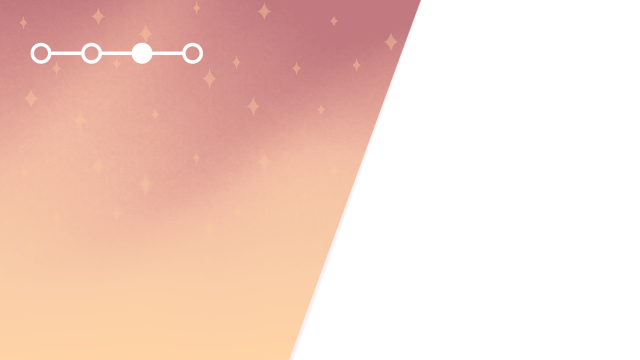
A WebGL 1 fragment shader for this background:

```glsl
precision highp float;
// A dusky peach sky with diagonal light streaks, soft grain and faint four-point
// sparkles, cut by a slanted white panel and topped by a row of linked rings.
// Lengths are in canvas heights; "depth" is the distance down from the top.

uniform vec2 u_resolution;

const vec3 MAUVE = vec3(0.76, 0.48, 0.50);
const vec3 ROSE = vec3(0.87, 0.61, 0.575);
const vec3 PEACH = vec3(0.945, 0.735, 0.64);
const vec3 CREAM = vec3(0.98, 0.81, 0.66);
const vec3 GOLD = vec3(1.0, 0.83, 0.65);
const vec3 SPARKLE = vec3(0.99, 0.80, 0.62);
const vec3 EDGE_TINT = vec3(0.97, 0.935, 0.94);
const vec3 WHITE = vec3(1.0);

const float PANEL_TOP = 1.169;       // panel edge at the top
const float PANEL_SLANT = 0.366;     // leftward run of the edge over one height
const vec2 NODE_START = vec2(0.114, 0.852);
const float NODE_STEP = 0.1403;
const float NODE_RADIUS = 0.0242;
const float STROKE = 0.0048;         // half width of rings and link
const float TILE = 0.4167;           // vertical repeat of the sparkles
const float SPARKLE_ALPHA = 0.42;
const float GRAIN = 0.05;

float hash(vec2 p) {
  return fract(sin(dot(p, vec2(127.1, 311.7))) * 43758.5453);
}

float noise(vec2 p) {
  vec2 i = floor(p), f = fract(p);
  f = f * f * (3.0 - 2.0 * f);
  return mix(mix(hash(i), hash(i + vec2(1.0, 0.0)), f.x),
             mix(hash(i + vec2(0.0, 1.0)), hash(i + 1.0), f.x), f.y);
}

// Soft band along the line through a point with the given normal.
float band(vec2 p, vec2 point, vec2 normal, float width) {
  float d = dot(p - point, normal) / width;
  return exp(-d * d);
}

vec3 skyRamp(float t) {
  vec3 c = mix(MAUVE, ROSE, clamp(t / 0.33, 0.0, 1.0));
  c = mix(c, PEACH, clamp((t - 0.33) / 0.27, 0.0, 1.0));
  c = mix(c, CREAM, clamp((t - 0.6) / 0.25, 0.0, 1.0));
  return mix(c, GOLD, clamp((t - 0.85) / 0.15, 0.0, 1.0));
}

vec3 sky(vec2 p) {
  float depth = 1.0 - p.y;
  float t = depth * (1.35 - 0.35 * depth);
  t += mix(0.23, 0.04, smoothstep(0.0, 0.7, depth))
     * band(p, vec2(0.475, 1.0), vec2(0.785, -0.62), 0.13);
  t -= 0.16 * band(p, vec2(0.926, 0.861), vec2(0.67, -0.743), 0.12)
     * smoothstep(0.9, 0.5, depth);
  vec2 glow = (p - vec2(0.94, 0.53)) / vec2(0.3, 0.16);
  t += 0.10 * exp(-dot(glow, glow));
  t += 0.05 * (noise(p * vec2(5.0, 4.0)) - 0.5);
  float grain = noise(p * 190.0) + 0.5 * noise(p * 80.0) - 0.75;
  return skyRamp(t + GRAIN * grain * smoothstep(1.0, 0.4, depth));
}

// Centre (x, depth) and size of sparkle i in one of four wobbling rows.
vec3 sparkleAt(float row, float i) {
  if (row < 1.5) {
    float size = 0.022 + 0.005 * cos(3.1416 * (i + row + 1.0));
    return vec3(mix(0.076, 0.234, row) + 0.22 * i + 0.032 * sin(2.0 * i - 2.8),
                mix(0.042, 0.315, row) + 0.021 * cos(1.4 * i), size);
  }
  if (row < 2.5)
    return vec3(0.157 + 0.1667 * i, 0.176 + 0.014 * cos(1.5 * i),
                i == 2.0 ? 0.0 : 0.0185);
  return vec3(0.088 + 0.248 * i + 0.069 * cos(1.6 * (i - 1.0)),
              0.176 + 0.097 * cos(3.7 * i), i == 3.0 ? 0.0 : 0.029);
}

float sparkles(vec2 p) {
  float depth = 1.0 - p.y;
  float blur = mix(0.12, 0.5, smoothstep(0.2, 0.6, depth));
  float cover = 0.0;
  for (int r = 0; r < 4; r++) {
    for (int n = 0; n < 6; n++) {
      vec3 s = sparkleAt(float(r), float(n));
      if (s.z == 0.0) continue;
      vec2 d = vec2(p.x - s.x, mod(depth - s.y + 0.5 * TILE, TILE) - 0.5 * TILE);
      vec2 q = pow(abs(d) / (s.z * vec2(0.72, 1.0)) + 0.0001, vec2(0.65));
      cover = max(cover, 1.0 - smoothstep(1.0 - blur, 1.0 + blur, q.x + q.y));
    }
  }
  return cover * smoothstep(0.79, 0.65, depth);
}

// Signed distance to the link, the rings and the one filled node.
float nodeChain(vec2 p) {
  vec2 q = p - NODE_START;
  float link = max(abs(q.y) - STROKE, abs(q.x - 1.5 * NODE_STEP) - 1.5 * NODE_STEP);
  float index = clamp(floor(q.x / NODE_STEP + 0.5), 0.0, 3.0);
  float r = length(q - vec2(index * NODE_STEP, 0.0)) - NODE_RADIUS;
  float ring = index == 2.0 ? r - STROKE : abs(r) - STROKE;
  return min(max(link, -r), ring);
}

void main() {
  vec2 p = gl_FragCoord.xy / u_resolution.y;
  float pixel = 1.0 / u_resolution.y;
  float depth = 1.0 - p.y;

  vec3 color = mix(sky(p), SPARKLE, SPARKLE_ALPHA * sparkles(p));
  color = mix(color, WHITE, smoothstep(0.7, -0.7, nodeChain(p) / pixel));

  // Slanted panel with a thin tinted rim that widens downwards.
  float edge = (p.x - PANEL_TOP + PANEL_SLANT * depth) / length(vec2(1.0, PANEL_SLANT));
  float rim = 0.002 + 0.010 * depth;
  vec3 panel = mix(EDGE_TINT, WHITE, smoothstep(0.4 * rim, rim + pixel, edge));
  color = mix(color, panel, smoothstep(-0.7, 0.7, edge / pixel));
  gl_FragColor = vec4(color, 1.0);
}
```
